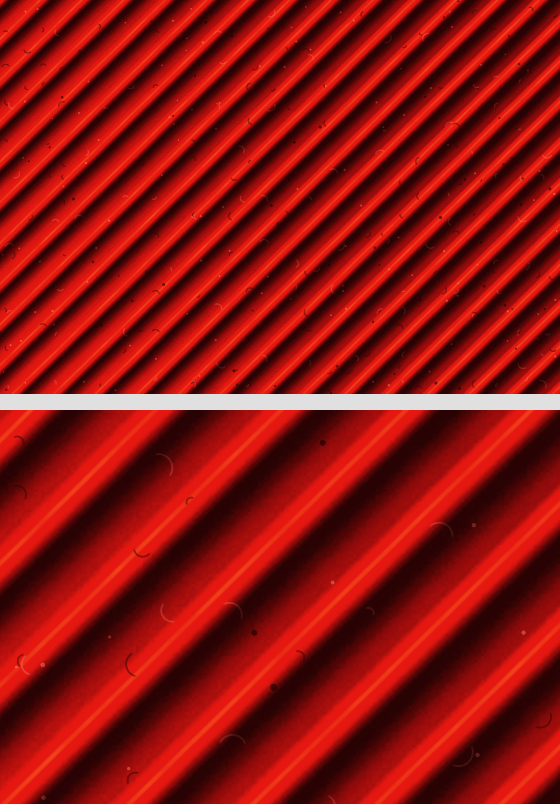
Top, the full canvas; bottom, a detail of the centre.
Write a Shadertoy shader that draws this texture.

```glsl
// Diagonal red ribs under raking light: each rib has a lit crest with a thin
// orange glint, a soft shadow on its lower right, and a floor rising to the next.
// One periodic profile drives a colour ramp; cellular lint and dust add wear.

const float PERIOD = 0.1055;  // horizontal rib spacing, in canvas heights
const float SLOPE = 0.98;     // rise over run of the ribs
const float PHASE = 0.03;

const vec3 SHADOW = vec3(0.16, 0.012, 0.015);
const vec3 DEEP   = vec3(0.31, 0.02, 0.02);
const vec3 MID    = vec3(0.56, 0.04, 0.04);
const vec3 BRIGHT = vec3(0.90, 0.09, 0.065);
const vec3 GLINT  = vec3(0.96, 0.33, 0.12);
const vec3 LINT   = vec3(0.95, 0.45, 0.36);

vec2 hash2(vec2 p) {
    vec3 q = fract(p.xyx * vec3(0.1031, 0.1030, 0.0973));
    q += dot(q, q.yzx + 33.33);
    return fract((q.xx + q.yz) * q.zy);
}

// Layered sines: slow, smooth variation in about -1..1
float waves(vec2 p) {
    float sum = 0.0, amp = 0.5;
    for (int i = 0; i < 4; i++) {
        sum += amp * sin(p.x + 1.7 * sin(p.y)) * cos(p.y * 0.8 - p.x * 0.3);
        p = mat2(1.5, 1.1, -1.1, 1.5) * p + 2.3;
        amp *= 0.55;
    }
    return sum;
}

// Brightness across one rib; f runs 0..1 from crest to crest
float ribProfile(float f, float floorLight, float shadowEnd) {
    float crest = 1.0 - smoothstep(0.08, 0.31, f);
    float ground = floorLight * smoothstep(shadowEnd, 0.80, f);
    float nextCrest = smoothstep(0.80, 0.92, f);
    return max(crest, mix(ground, 1.0, nextCrest));
}

vec3 redRamp(float t) {
    vec3 col = mix(SHADOW, DEEP, smoothstep(0.0, 0.25, t));
    col = mix(col, MID, smoothstep(0.2, 0.58, t));
    return mix(col, BRIGHT, smoothstep(0.5, 1.0, t));
}

// Short curved fibres, one candidate arc per cell
float lint(vec2 p, float cells, float density, float px) {
    vec2 id = floor(p * cells);
    vec2 rnd = hash2(id), pick = hash2(id + 47.0);
    vec2 q = (fract(p * cells) - 0.5 - (rnd - 0.5) * 0.4) / cells;
    float radius = mix(0.06, 0.22, pick.y) / cells;
    float turn = 6.2832 * rnd.x;
    float along = dot(normalize(q + 1e-5), vec2(cos(turn), sin(turn)));
    float arc = smoothstep(0.25, 0.55, along);
    float line = 1.0 - smoothstep(0.0004, 0.0004 + px, abs(length(q) - radius));
    return line * arc * step(pick.x, density);
}

// Round specks, one candidate per cell
float dust(vec2 p, float cells, float density, float size, float px) {
    vec2 id = floor(p * cells);
    vec2 rnd = hash2(id + 13.0), pick = hash2(id + 91.0);
    vec2 q = (fract(p * cells) - 0.5 - (rnd - 0.5) * 0.7) / cells;
    float r = size * mix(0.4, 1.0, pick.y);
    return (1.0 - smoothstep(r, r + px, length(q))) * step(pick.x, density);
}

void mainImage(out vec4 fragColor, in vec2 fragCoord) {
    vec2 p = fragCoord / iResolution.y;
    float px = 1.0 / iResolution.y;
    float aspect = iResolution.x / iResolution.y;

    // Rib coordinate, with a faint waver of the edges
    float s = (p.x + (1.0 - p.y) / SLOPE) / PERIOD + PHASE;
    s += 0.012 * waves(p * 9.0);
    float f = fract(s);
    float rib = floor(s + 0.5);
    float along = p.x + p.y;

    // Light weakens toward the right, deepening the floors
    float side = clamp(p.x / aspect + 0.2 * (p.y - 0.5), 0.0, 1.0);
    float floorLight = mix(0.88, 0.52, side) + 0.05 * waves(p * 4.0);
    float shadowEnd = mix(0.27, 0.38, side);
    float light = ribProfile(f, floorLight, shadowEnd);

    // Fine surface grain
    float grain = hash2(floor(p * 360.0)).x - 0.5;
    light += 0.05 * grain + 0.02 * waves(p * 60.0);
    vec3 col = redRamp(clamp(light, 0.0, 1.0));

    // Thin uneven glint on the crest
    float crestDist = abs(s - rib) * PERIOD * 0.7;
    float glint = 1.0 - smoothstep(0.0006, 0.0022 + px, crestDist);
    float worn = 0.5 + 0.3 * waves(vec2(along * 30.0, rib * 3.7));
    col = mix(col, GLINT, glint * clamp(worn, 0.15, 0.8));

    // Wear: pale fibres, dark fibres, pale dust and dark pits
    float lit = 0.3 + 0.7 * clamp(light, 0.0, 1.0);
    col = mix(col, LINT, 0.4 * lit * lint(p, 17.0, 0.20, px));
    col = mix(col, SHADOW, 0.45 * lint(p + 3.1, 21.0, 0.22, px));
    col = mix(col, LINT, 0.7 * lit * dust(p, 26.0, 0.10, 0.0016, px));
    col = mix(col, SHADOW * 0.5, 0.6 * dust(p + 5.7, 19.0, 0.10, 0.0026, px));

    fragColor = vec4(col, 1.0);
}
```
